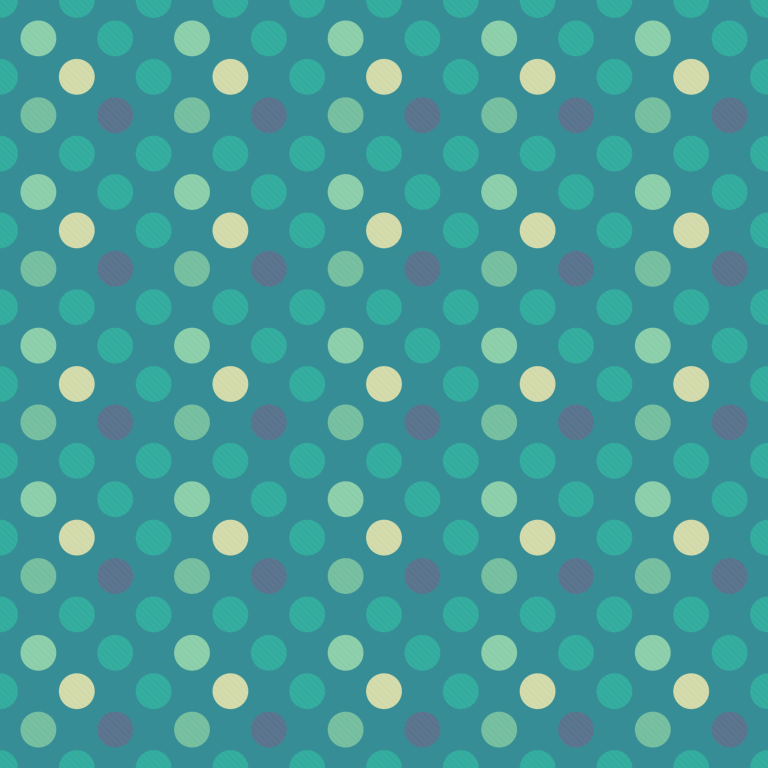
A WebGL 2 fragment shader for this pattern:

```glsl
#version 300 es
precision highp float;
// Polka dots on a diagonal lattice: five by five repeats, eight dots in each.
// The nearest lattice point gives the dot, and its place in the repeat
// picks the colour. A faint diagonal grain lies over the dots.
uniform vec2 u_resolution;
out vec4 fragColor;

// Colour of the dot at a lattice point, counted within a repeat of 4 by 4
vec3 dotColor(vec2 place) {
  vec3 teal = vec3(0.205, 0.675, 0.622);
  vec3 cream = vec3(0.828, 0.856, 0.670);
  vec3 paleGreen = vec3(0.553, 0.812, 0.672);
  vec3 midGreen = vec3(0.467, 0.748, 0.630);
  vec3 slate = vec3(0.358, 0.458, 0.560);

  ivec2 cell = ivec2(mod(place + 0.5, 4.0));
  if (cell == ivec2(2, 2)) return cream;
  if (cell == ivec2(1, 3)) return paleGreen;
  if (cell == ivec2(1, 1)) return midGreen;
  if (cell == ivec2(3, 1)) return slate;
  return teal;
}

void main() {
  vec2 uv = gl_FragCoord.xy / u_resolution;
  vec2 grid = uv * 20.0;

  // Nearest point whose coordinates have an even sum
  vec2 diagonal = floor(vec2(grid.x + grid.y, grid.x - grid.y) * 0.5 + 0.5);
  vec2 center = vec2(diagonal.x + diagonal.y, diagonal.x - diagonal.y);

  // Disc with an edge softened over about a pixel and a half
  float pixel = 20.0 / min(u_resolution.x, u_resolution.y);
  float edge = length(grid - center) - 0.466;
  float disc = 1.0 - smoothstep(-0.75 * pixel, 0.75 * pixel, edge);

  // Fine diagonal grain in whole waves, so that it wraps
  float grain = 0.008 * sin(6.28319 * 120.0 * (uv.x + uv.y));

  vec3 ground = vec3(0.212, 0.553, 0.584);
  fragColor = vec4(mix(ground, dotColor(center) + grain, disc), 1.0);
}
```
